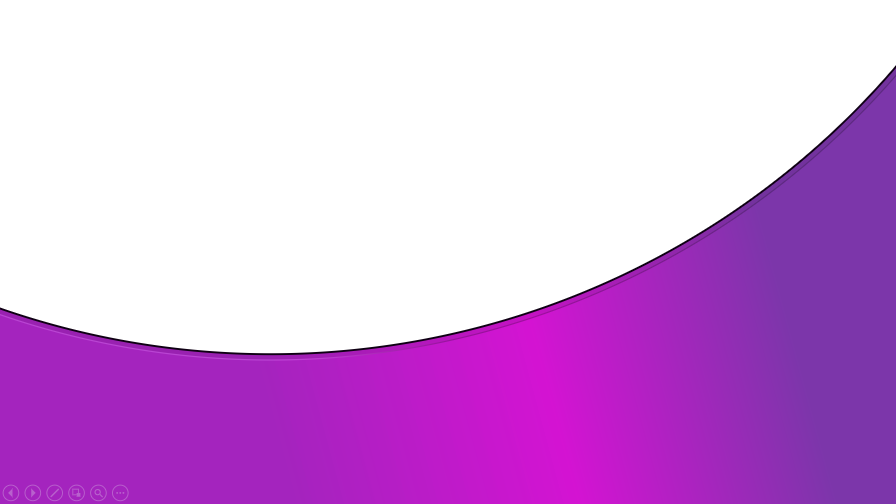
Write a WebGL 1 fragment shader that draws this background.

```glsl
precision highp float;
uniform vec2 u_resolution;

// Coverage of a shape from its signed distance
float fill(float d, float pixel) {
  return clamp(0.5 - d / pixel, 0.0, 1.0);
}

float segment(vec2 p, vec2 a, vec2 b) {
  vec2 ab = b - a;
  return length(p - a - ab * clamp(dot(p - a, ab) / dot(ab, ab), 0.0, 1.0));
}

float box(vec2 p, float halfSize) {
  return max(abs(p.x), abs(p.y)) - halfSize;
}

// Slanted three-colour gradient with faint bands before its bright ridge
vec3 purpleGradient(vec2 p) {
  vec3 violet = vec3(0.645, 0.14, 0.745);
  vec3 magenta = vec3(0.83, 0.075, 0.825);
  vec3 indigo = vec3(0.485, 0.212, 0.667);
  float along = p.x - 0.27 * (1.0 - p.y);
  float rise = clamp((along - 0.32) / 0.56, 0.0, 1.0);
  rise = mix(rise, floor(rise * 9.0 + 0.5) / 9.0, 0.3);
  float fall = clamp((along - 0.88) / 0.515, 0.0, 1.0);
  return mix(mix(violet, magenta, rise), indigo, fall);
}

// Small button symbols, in units of the button radius
float symbol(vec2 q, float index) {
  if (index < 1.5) {
    float x = index < 0.5 ? -q.x : q.x;
    return max(-0.2 - x, 0.7 * (x + abs(q.y)) - 0.25);
  }
  if (index < 2.5) return segment(q, vec2(-0.45), vec2(0.45)) - 0.09;
  if (index < 3.5) {
    float back = abs(box(q - vec2(-0.12, 0.12), 0.36)) - 0.06;
    return min(back, box(q - vec2(0.25, -0.25), 0.24));
  }
  if (index < 4.5) {
    float lens = abs(length(q - vec2(-0.1, 0.1)) - 0.33) - 0.07;
    return min(lens, segment(q, vec2(0.15, -0.15), vec2(0.48, -0.48)) - 0.08);
  }
  float dots = length(vec2(mod(q.x + 0.2, 0.4) - 0.2, q.y)) - 0.11;
  return max(dots, abs(q.x) - 0.6);
}

// Row of six round buttons
float buttons(vec2 p, float pixel) {
  float pitch = 0.0434;
  float index = floor(p.x / pitch);
  if (index > 5.5) return 0.0;
  float radius = 0.0155;
  vec2 q = (p - vec2((index + 0.5) * pitch, 0.022)) / radius;
  float ring = abs(length(q) - 1.0) - 0.06;
  return fill(min(ring, symbol(q, index)), pixel / radius);
}

void main() {
  float pixel = 1.0 / u_resolution.y;
  vec2 p = gl_FragCoord.xy * pixel;

  // Large white disc cut from the purple ground
  float edge = length(p - vec2(0.537, 1.9315)) - 1.6343;
  vec3 color = purpleGradient(p);

  // Inset line, pale on the left and dark on the right
  float shade = smoothstep(0.55, 0.95, p.x);
  vec3 insetColor = mix(color + vec3(0.1, 0.15, 0.1), color * 0.72, shade);
  float inset = fill(abs(edge - 0.0115) - 0.0012, pixel);
  color *= 1.0 - 0.07 * fill(edge - 0.0115, pixel);
  color = mix(color, insetColor, 0.85 * inset);

  color = mix(color, vec3(0.8, 0.62, 0.86), 0.5 * buttons(p, pixel));

  // White disc and its dark outline
  color = mix(color, vec3(1.0), fill(edge, pixel));
  color = mix(color, vec3(0.06, 0.0, 0.08), fill(abs(edge) - 0.0019, pixel));

  gl_FragColor = vec4(color, 1.0);
}
```
